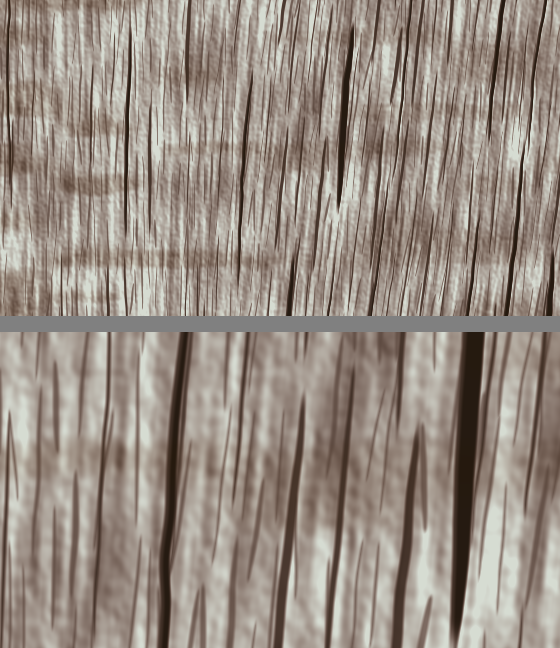
Top, the full canvas; bottom, a detail of the centre.
A WebGL 2 fragment shader for this texture:

```glsl
#version 300 es
precision highp float;
// Weathered grey-brown timber with fine fibres and long, leaning drying cracks.

uniform vec2 u_resolution;
out vec4 fragColor;

float hash(vec2 p) {
    vec3 a = fract(p.xyx * vec3(0.1031, 0.1030, 0.0973));
    a += dot(a, a.yzx + 33.33);
    return fract((a.x + a.y) * a.z);
}

float noise(vec2 p) {
    vec2 cell = floor(p), f = fract(p);
    f = f * f * (3.0 - 2.0 * f);
    float low = mix(hash(cell), hash(cell + vec2(1, 0)), f.x);
    float high = mix(hash(cell + vec2(0, 1)), hash(cell + vec2(1, 1)), f.x);
    return mix(low, high, f.y);
}

// Noise centred on zero, stretched by a frequency per axis
float grain(vec2 p, vec2 frequency, float seed) {
    return noise(p * frequency + seed * 17.3) - 0.5;
}

// Coverage of scattered vertical spindles with tapered ends
float cracks(vec2 q, float spacing, float len, float halfWidth, float density, float seed) {
    const float softness = 0.0022;
    float cover = 0.0;
    float column = floor(q.x / spacing);
    for (int i = -1; i <= 1; i++) {
        float id = column + float(i) + seed * 131.0;
        float shift = hash(vec2(id, 7.0));
        float row = floor(q.y / len + shift);
        float wander = 0.012 * grain(vec2(q.y, id), vec2(4.0, 1.0), seed)
                     + 0.004 * grain(vec2(q.y, id), vec2(19.0, 1.0), seed);
        for (int j = -1; j <= 1; j++) {
            vec2 key = vec2(id, row + float(j) + 40.0);
            if (hash(key + 300.0) > density) continue;
            float reach = len * mix(0.28, 0.62, hash(key));
            float along = (q.y - (row + float(j) + 0.5 - shift) * len) / reach;
            float taper = max(1.0 - along * along, 0.0);
            float side = hash(key + 100.0);
            float centre = (column + float(i) + 0.2 + 0.6 * side) * spacing;
            centre += wander + 0.012 * (side - 0.5) * along;
            float size = hash(key + 200.0);
            float width = halfWidth * mix(0.45, 1.4, size * size) * sqrt(taper);
            float d = abs(q.x - centre) - width;
            float body = 1.0 - smoothstep(-softness, softness, d);
            cover = max(cover, body * smoothstep(0.0, 0.3, taper));
        }
    }
    return cover;
}

// Rough surface height, slightly drawn out along the fibres
float roughness(vec2 q) {
    return 0.6 * noise(q * vec2(85.0, 42.0)) + 0.4 * noise(q * vec2(130.0, 95.0));
}

// Brightness to wood colour: warmest in the mid-browns, greyer when pale
vec3 woodColour(float tone) {
    float bend = 0.5 * (tone - 0.4) * (tone - 0.4);
    return vec3(tone, tone - 0.075 + bend, tone - 0.112 + bend);
}

void main() {
    vec2 p = gl_FragCoord.xy / u_resolution.y;
    float cracked = smoothstep(0.35, 1.05, p.x);

    // Fibre coordinates: upright on the left, leaning on the right
    vec2 q = p;
    q.x -= 0.11 * cracked * (p.y - 0.5);
    q.x += 0.016 * grain(p, vec2(3.5, 2.5), 1.0);

    // Fibres, lit roughness and weather stains
    float tone = 0.668 + 0.03 * (1.0 - cracked);
    tone += 0.28 * grain(q, vec2(115.0, 8.0), 2.0);
    tone += 0.18 * grain(q, vec2(52.0, 3.5), 3.0);
    tone += 0.24 * (roughness(q + vec2(0.004, 0.005)) - roughness(q));
    tone += 0.16 * grain(p, vec2(4.0, 7.0), 4.0);
    vec2 uneven = p + vec2(0.0, 0.02 * grain(p, vec2(14.0, 9.0), 5.0));
    float band = smoothstep(0.5, 0.85, noise(uneven * vec2(3.2, 17.0) + 61.0));
    band *= mix(1.0, 0.45, cracked);
    tone -= 0.13 * band * (0.6 + 0.8 * noise(q * vec2(60.0, 30.0)));

    // Hairline splits and medium cracks
    float hair = cracks(q, 0.022, 0.17, 0.0027, 0.75, 1.0);
    float medium = cracks(q, 0.062, 0.42, 0.0042, mix(0.42, 0.85, cracked), 2.0);
    tone = mix(tone, 0.34, 0.72 * hair);
    tone = mix(tone, 0.23, 0.9 * medium);

    // Wide cracks with a brown wall, a dark core and a lit right rim
    float wideDensity = mix(0.4, 0.85, cracked);
    float wide = cracks(q, 0.145, 0.95, 0.0085, wideDensity, 3.0);
    float core = cracks(q - vec2(0.004, 0.0), 0.145, 0.95, 0.0085, wideDensity, 3.0);
    tone += 0.07 * core * (1.0 - wide);
    tone = mix(tone, 0.25, wide);
    tone = mix(tone, 0.145, wide * core);

    vec3 colour = woodColour(clamp(tone, 0.12, 0.84));
    colour -= vec3(0.0, 0.006, 0.02) * band;
    fragColor = vec4(colour, 1.0);
}
```
